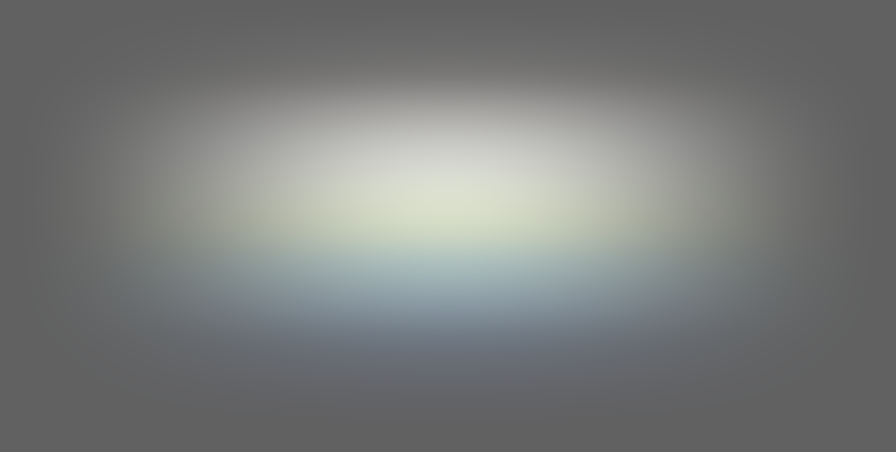
A Shadertoy shader for this background:

```glsl
// A soft, wide glow on dark grey: warm grey above, pale green in the middle, blue below.
// A smooth vertical colour ramp is added to the backdrop, faded towards
// the left and right by a squared cosine.

const vec3 BACKDROP = vec3(0.379, 0.379, 0.379);
const float GLOW_CENTER_X = 0.5;
const float GLOW_HALF_WIDTH = 0.5;
const float HALF_PI = 1.570796;

// Light added to the backdrop, at even steps from the bottom to the top.
const int STOP_COUNT = 13;
const vec3 GLOW_STOPS[STOP_COUNT] = vec3[STOP_COUNT](
    vec3(0.000, 0.000, 0.000),
    vec3(0.004, 0.005, 0.012),
    vec3(0.020, 0.031, 0.055),
    vec3(0.059, 0.094, 0.133),
    vec3(0.172, 0.235, 0.270),
    vec3(0.298, 0.369, 0.357),
    vec3(0.447, 0.478, 0.396),
    vec3(0.482, 0.498, 0.439),
    vec3(0.424, 0.427, 0.408),
    vec3(0.282, 0.278, 0.267),
    vec3(0.102, 0.098, 0.092),
    vec3(0.031, 0.031, 0.031),
    vec3(0.000, 0.000, 0.000)
);

vec3 glowStop(int index) {
    return GLOW_STOPS[clamp(index, 0, STOP_COUNT - 1)];
}

// Catmull-Rom curve through the stops, without visible bands at the joins.
vec3 glowRamp(float height) {
    float position = clamp(height, 0.0, 1.0) * float(STOP_COUNT - 1);
    int index = int(floor(position));
    float t = fract(position);
    vec3 before = glowStop(index - 1);
    vec3 start = glowStop(index);
    vec3 end = glowStop(index + 1);
    vec3 after = glowStop(index + 2);
    vec3 linear = end - before;
    vec3 quadratic = 2.0 * before - 5.0 * start + 4.0 * end - after;
    vec3 cubic = 3.0 * (start - end) + after - before;
    return start + 0.5 * t * (linear + t * (quadratic + t * cubic));
}

// Sideways fade, full at the centre and zero at the half width.
float sideFade(float x) {
    float offset = min(abs(x - GLOW_CENTER_X) / GLOW_HALF_WIDTH, 1.0);
    float wave = cos(offset * HALF_PI);
    return wave * wave;
}

void mainImage(out vec4 fragColor, in vec2 fragCoord) {
    vec2 uv = fragCoord / iResolution.xy;
    vec3 color = BACKDROP + glowRamp(uv.y) * sideFade(uv.x);
    fragColor = vec4(clamp(color, 0.0, 1.0), 1.0);
}
```
